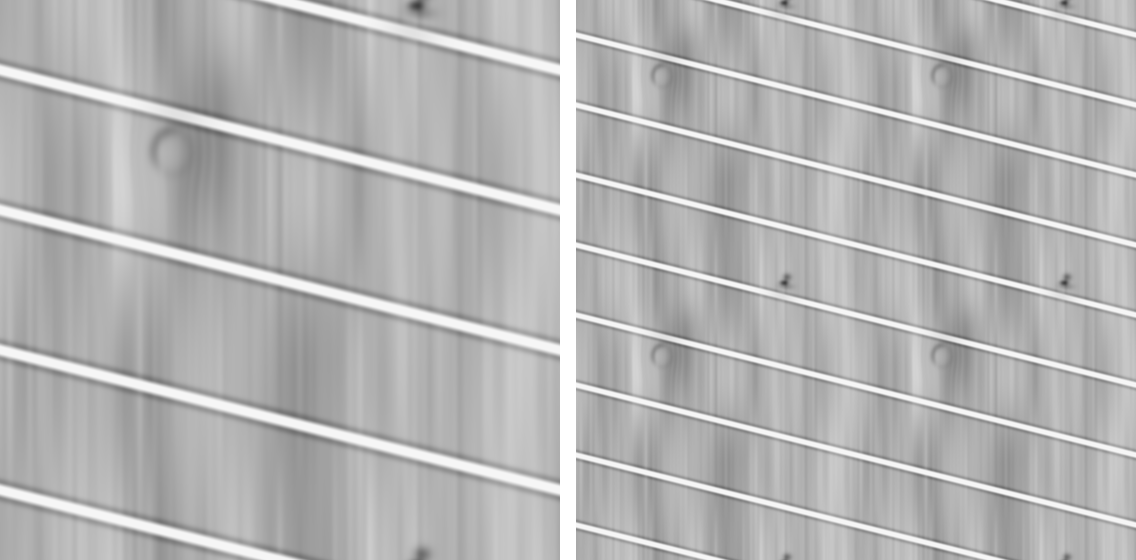
Left: one tile. Right: repeated 2 by 2.
A Shadertoy shader for this texture:

```glsl
// Grey height map of brushed wood crossed by four slanted, rounded ridges.
// Vertical grain is wrapping value noise stretched along y; soft stains and
// a faint ring form two knots. Every part wraps, so the square tiles.

const float TAU = 6.2831853;
const float RIDGES = 4.0;          // ridges up the canvas
const float DRIFT = 1.0;           // ridge spacings dropped per width
const float RIDGE_HALF = 0.0145;
const float WOOD_GREY = 0.685;
const float RIDGE_GREY = 0.965;
const vec2 DARK_KNOT = vec2(0.743, 0.990);
const vec2 RING_KNOT = vec2(0.308, 0.728);

float hash(vec2 cell) {
    return fract(sin(dot(cell, vec2(12.9898, 78.233))) * 43758.5453);
}

// Value noise with a whole number of cells per canvas.
float wrapNoise(vec2 uv, vec2 cells, float seed) {
    vec2 p = uv * cells;
    vec2 i = floor(p);
    vec2 f = fract(p);
    f = f * f * (3.0 - 2.0 * f);
    vec2 a = mod(i, cells) + seed;
    vec2 b = mod(i + 1.0, cells) + seed;
    return mix(mix(hash(a), hash(vec2(b.x, a.y)), f.x),
               mix(hash(vec2(a.x, b.y)), hash(b), f.x), f.y);
}

// Shortest offset from a centre on the wrapped canvas.
vec2 wrapOffset(vec2 uv, vec2 centre) {
    return fract(uv - centre + 0.5) - 0.5;
}

float stain(vec2 uv, vec2 centre, vec2 radius) {
    vec2 q = wrapOffset(uv, centre) / radius;
    return exp(-dot(q, q));
}

// Broad bands, soft blotches and three finer layers of streaks.
float grain(vec2 uv) {
    float sway = 0.10 * sin(TAU * uv.y + 0.6);
    float shade = 0.032 * cos(TAU * (4.0 * (uv.x - 0.18) + sway));
    shade += 0.15 * (wrapNoise(uv, vec2(9.0, 3.0), 3.0) - 0.5);
    float cells = 28.0;
    float strength = 0.085;
    for (int i = 0; i < 3; i++) {
        shade += strength * (wrapNoise(uv, vec2(cells, 3.0), 17.0 + cells) - 0.5);
        cells *= 2.0;
        strength *= 0.75;
    }
    return shade;
}

// Black core with a tail above and a wide skirt below.
float darkKnot(vec2 uv, vec2 centre) {
    return 0.42 * stain(uv, centre, vec2(0.015, 0.010))
         + 0.27 * stain(uv, centre + vec2(0.011, 0.020), vec2(0.016, 0.014))
         + 0.17 * stain(uv, centre + vec2(0.007, -0.014), vec2(0.026, 0.012));
}

// Embossed oval, darkest on its upper left, beside a smoky shadow.
float ringKnot(vec2 uv, vec2 centre) {
    vec2 q = wrapOffset(uv, centre) / vec2(0.037, 0.043);
    float r = length(q);
    float rim = exp(-pow((r - 0.9) / 0.28, 2.0));
    float facing = dot(q, vec2(-0.85, 0.53)) / max(r, 0.001);
    float shade = rim * (0.03 + 0.13 * smoothstep(-0.1, 1.0, facing));
    shade -= 0.04 * exp(-2.0 * r * r);
    shade += 0.08 * stain(uv, centre + vec2(0.065, -0.015), vec2(0.045, 0.10));
    return shade + 0.08 * stain(uv, centre + vec2(0.085, 0.10), vec2(0.05, 0.09));
}

// Distance to the centre line of the nearest slanted ridge.
float ridgeDistance(vec2 uv) {
    float phase = fract(RIDGES * uv.y + DRIFT * uv.x) - 0.5;
    return abs(phase) / length(vec2(RIDGES, DRIFT));
}

void mainImage(out vec4 fragColor, in vec2 fragCoord) {
    vec2 uv = fragCoord / iResolution.xy;

    // Grain bends gently around the ring knot.
    vec2 around = wrapOffset(uv, RING_KNOT);
    vec2 bent = uv - vec2(0.35 * around.x * stain(uv, RING_KNOT, vec2(0.06)), 0.0);
    float grey = WOOD_GREY + grain(bent);
    grey -= darkKnot(uv, DARK_KNOT) + ringKnot(uv, RING_KNOT);

    // Shadowed groove beside each ridge, then the rounded ridge itself.
    float d = ridgeDistance(uv);
    float groove = exp(-pow(max(d - RIDGE_HALF, 0.0) / 0.0065, 2.0));
    float ridge = 1.0 - smoothstep(0.0045, RIDGE_HALF, d);
    float wear = stain(uv, RING_KNOT + vec2(0.01, 0.07), vec2(0.06))
               + stain(uv, DARK_KNOT + vec2(-0.01, -0.05), vec2(0.05));
    grey = mix(grey - 0.13 * groove, RIDGE_GREY - 0.08 * wear, ridge);

    fragColor = vec4(vec3(clamp(grey, 0.0, 1.0)), 1.0);
}
```
